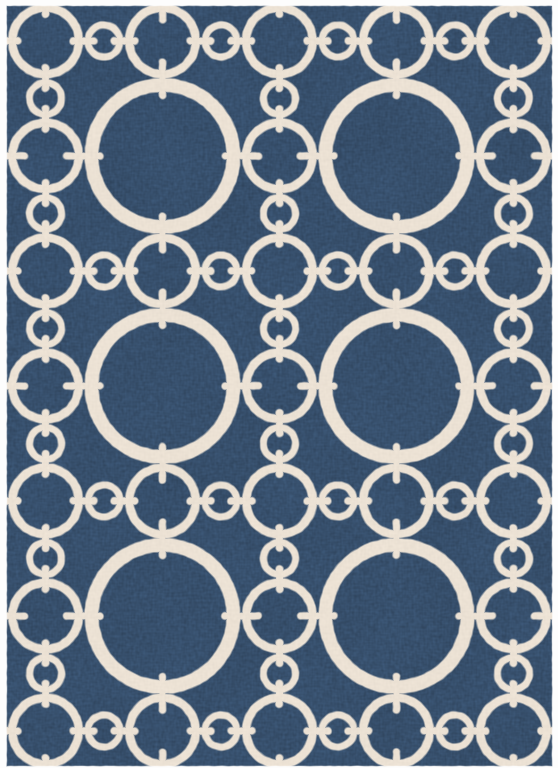
Give the GLSL for this pattern, as a Shadertoy shader.

```glsl
// Navy woven rug with a lattice of linked cream rings in three sizes.

const float CANVAS_HEIGHT = 6.678;           // in half cells
const vec2 HALF_CELL = vec2(1.017, 1.0);
const vec2 RUG_HALF_SIZE = vec2(2.37, 3.304);
const vec3 NAVY = vec3(0.215, 0.312, 0.425);
const vec3 CREAM = vec3(0.925, 0.885, 0.832);
const vec3 FLOOR_WHITE = vec3(0.993);

// Pseudo-random unit gradient for a grid corner
vec2 cornerGradient(vec2 corner) {
    vec3 h = fract(corner.xyx * vec3(0.1031, 0.1030, 0.0973));
    h += dot(h, h.yzx + 33.33);
    float angle = 6.2832 * fract((h.x + h.y) * h.z);
    return vec2(cos(angle), sin(angle));
}

float gradientNoise(vec2 p) {
    vec2 i = floor(p), f = fract(p);
    vec2 u = f * f * f * (f * (f * 6.0 - 15.0) + 10.0);
    vec2 e = vec2(0.0, 1.0);
    float a = dot(cornerGradient(i), f);
    float b = dot(cornerGradient(i + e.yx), f - e.yx);
    float c = dot(cornerGradient(i + e.xy), f - e.xy);
    float d = dot(cornerGradient(i + e.yy), f - e.yy);
    return mix(mix(a, b, u.x), mix(c, d, u.x), u.y);
}

float ringDistance(vec2 p, float radius, float halfWidth) {
    return abs(length(p) - radius) - halfWidth;
}

// Round-ended bar along x, centred on the origin
float barDistance(vec2 p, float halfLength, float halfWidth) {
    p.x = max(abs(p.x) - halfLength + halfWidth, 0.0);
    return length(p) - halfWidth;
}

float boxDistance(vec2 p, vec2 halfSize) {
    vec2 d = abs(p) - halfSize;
    return length(max(d, 0.0)) + min(max(d.x, d.y), 0.0);
}

// Rings and bars along one axis; q is folded, q.x runs along the chain
float chainDistance(vec2 q, vec2 halfCell) {
    vec2 fromSmall = vec2(abs(q.x - 0.5 * halfCell.x), q.y);
    float d = ringDistance(fromSmall, 0.139, 0.031);
    d = min(d, ringDistance(fromSmall - vec2(0.5 * halfCell.x, 0.0), 0.289, 0.038));
    d = min(d, barDistance(fromSmall - vec2(0.178, 0.0), 0.122, 0.034));
    vec2 largeJoint = q - vec2(0.328, halfCell.y);
    return min(d, barDistance(largeJoint, 0.177, 0.032));
}

float latticeDistance(vec2 p) {
    vec2 q = abs(mod(p + HALF_CELL, 2.0 * HALF_CELL) - HALF_CELL);
    float chains = min(chainDistance(q, HALF_CELL),
                       chainDistance(q.yx, HALF_CELL.yx));
    return min(chains, ringDistance(q - HALF_CELL, 0.617, 0.061));
}

// Crossed threads plus slow fading of the dye
float weave(vec2 p) {
    float weft = gradientNoise(p * vec2(14.0, 48.0));
    float warp = gradientNoise(p.yx * vec2(14.0, 48.0) + 71.0);
    float grain = gradientNoise(p * 37.0 + 19.0);
    return 0.4 * (weft + warp) + 0.4 * grain + 0.25 * gradientNoise(p * 1.7);
}

float coverage(float d, float softness) {
    return 1.0 - smoothstep(-softness, softness, d);
}

void mainImage(out vec4 fragColor, in vec2 fragCoord) {
    float pixel = CANVAS_HEIGHT / iResolution.y;
    vec2 p = (fragCoord - 0.5 * iResolution.xy) * pixel;
    p += vec2(-0.004, 0.017);

    // Slightly uneven printed outlines
    float wobble = 0.006 * gradientNoise(p * 17.0);
    float rings = latticeDistance(p + vec2(0.0, 1.0)) + wobble;
    float ink = coverage(rings, max(pixel, 0.011));

    float cloth = weave(p + 40.0);
    vec3 navyCloth = NAVY * (1.0 + 0.22 * cloth);
    vec3 creamCloth = CREAM * (1.0 + 0.035 * cloth);
    vec3 rug = mix(navyCloth, creamCloth, ink);

    float edge = boxDistance(p, RUG_HALF_SIZE) + 0.7 * wobble;
    fragColor = vec4(mix(FLOOR_WHITE, rug, coverage(edge, pixel)), 1.0);
}
```
